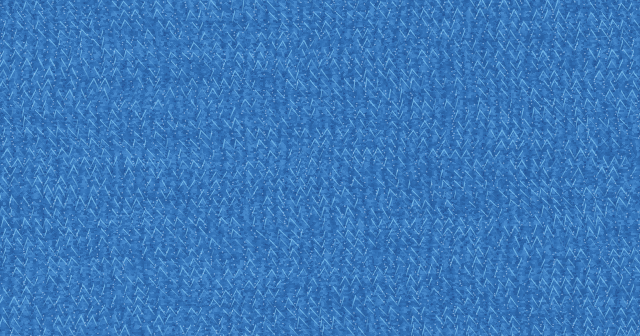
This texture is drawn by a Shadertoy shader. Its source:

```glsl
const vec2 REPEATS = vec2(58.0, 34.0);
const vec2 GRAINS_PER_STITCH = vec2(4.0, 5.0);
const float FLECKS_PER_ROW = 4.0;
const vec3 SHADOW_BLUE = vec3(0.16, 0.38, 0.64);
const vec3 YARN_BLUE = vec3(0.20, 0.45, 0.72);
const vec3 LIGHT_BLUE = vec3(0.28, 0.54, 0.80);
const vec3 THREAD_BLUE = vec3(0.52, 0.79, 0.95);
const vec3 FLECK_WHITE = vec3(0.70, 0.82, 0.95);
const vec3 FLECK_DARK = vec3(0.12, 0.25, 0.52);

float hash(vec2 p) {
    vec3 q = fract(p.xyx * vec3(0.1031, 0.1030, 0.0973));
    q += dot(q, q.yzx + 33.33);
    return fract((q.x + q.y) * q.z);
}

vec2 hash2(vec2 p) {
    return vec2(hash(p), hash(p + 71.7));
}

float layeredSines(vec2 p) {
    float sum = 0.0;
    float weight = 0.5;
    for (int i = 0; i < 4; i++) {
        sum += weight * sin(p.x + 1.7 * sin(p.y)) * cos(p.y - 0.6 * p.x);
        p = mat2(1.5, 1.1, -1.1, 1.5) * p + 2.3;
        weight *= 0.6;
    }
    return sum;
}

// Random value of the nearest scattered point
float cellular(vec2 p) {
    vec2 cell = floor(p);
    vec2 nearest = vec2(9.0, 0.0);
    for (int y = -1; y <= 1; y++) {
        for (int x = -1; x <= 1; x++) {
            vec2 id = cell + vec2(x, y);
            float d = length(id + 0.15 + 0.7 * hash2(id) - p);
            if (d < nearest.x) nearest = vec2(d, hash(id + 19.3));
        }
    }
    return nearest.y;
}

float stroke(float d, float halfWidth, float pixel) {
    float coverage = min(1.0, 2.0 * halfWidth / pixel);
    float edge = max(halfWidth, 0.5 * pixel);
    return coverage * (1.0 - smoothstep(edge - 0.5 * pixel, edge + 0.5 * pixel, d));
}

// Steep lopsided zigzag threads, one for each knitted row
float zigzag(vec2 p, vec2 cellSize, float pixel) {
    float ink = 0.0;
    for (int i = -1; i <= 1; i++) {
        float row = floor(p.y) + float(i);
        float column = floor(p.x);
        float u = p.x - column;
        float peak = 0.36 + 0.10 * sin(row * 0.8 + p.x * 0.13);
        float height = 0.95 + 0.30 * layeredSines(vec2(p.x * 0.17, row * 0.5));
        bool rising = u < peak;
        float side = rising ? u / peak : (1.0 - u) / (1.0 - peak);
        float run = rising ? peak : 1.0 - peak;
        float slope = height * cellSize.y / (run * cellSize.x);
        float d = abs(p.y - row - height * side) * cellSize.y / sqrt(1.0 + slope * slope);
        // Each leg fades where the thread dips under the yarn
        float chance = hash(vec2(column, row) + (rising ? 53.0 : 0.0));
        float wear = smoothstep(rising ? 0.35 : 0.10, 0.85, chance);
        wear *= mix(0.55, 1.0, smoothstep(0.1, 0.6, side));
        ink = max(ink, wear * stroke(d, 0.0016, pixel));
    }
    return ink;
}

// Flecks strung along each rib: x is the pale coverage, y the dark one
vec2 flecks(vec2 p, vec2 cellSize, float pixel) {
    vec2 coverage = vec2(0.0);
    vec2 bead = vec2(floor(p.x + 0.5), floor(p.y * FLECKS_PER_ROW));
    for (int y = -1; y <= 1; y++) {
        vec2 id = bead + vec2(0.0, y);
        vec2 jitter = hash2(id) - 0.5;
        vec2 center = vec2(id.x + 0.45 * jitter.x, (id.y + 0.5 + 0.4 * jitter.y) / FLECKS_PER_ROW);
        float dotMask = stroke(length((p - center) * cellSize), 0.0021, pixel);
        float kind = hash(id + 19.3);
        coverage = max(coverage, dotMask * vec2(step(0.66, kind), step(kind, 0.24)));
    }
    return coverage;
}

void mainImage(out vec4 fragColor, in vec2 fragCoord) {
    vec2 uv = fragCoord / iResolution.xy;
    float pixel = 1.0 / iResolution.y;
    vec2 cellSize = vec2(iResolution.x / iResolution.y, 1.0) / REPEATS;

    // Slightly uneven knitting grid
    vec2 p = uv * REPEATS;
    p.x += 0.22 * sin(p.y * 0.55 + 2.0 * sin(uv.x * 7.0));
    p.y += 0.14 * sin(p.x * 0.23 + 3.0 * sin(uv.y * 9.0));

    // Yarn shading: ribs, horizontal streaks and mottling
    float rib = cos(6.28318 * p.x);
    float streak = layeredSines(vec2(uv.x * 4.0, p.y * 1.1));
    float shade = 0.45 - 0.15 * rib + 0.16 * streak;
    shade += 0.65 * (cellular(p * GRAINS_PER_STITCH) - 0.5);
    shade += 0.12 * layeredSines(p * vec2(4.0, 5.0));
    vec3 color = mix(SHADOW_BLUE, YARN_BLUE, smoothstep(0.0, 0.5, shade));
    color = mix(color, LIGHT_BLUE, smoothstep(0.42, 0.88, shade));

    // Raised threads and scattered flecks
    color = mix(color, THREAD_BLUE, 0.70 * zigzag(p, cellSize, pixel));
    vec2 fleck = flecks(p, cellSize, pixel);
    color = mix(color, FLECK_DARK, 0.50 * fleck.y);
    color = mix(color, FLECK_WHITE, 0.55 * fleck.x);

    fragColor = vec4(color, 1.0);
}
```
